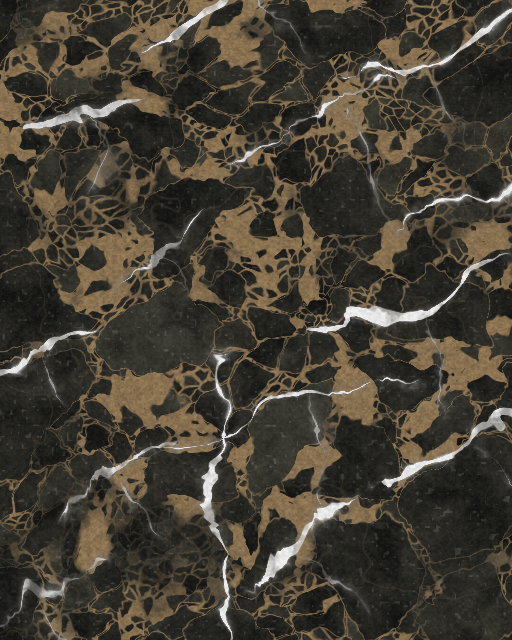
A Shadertoy shader for this texture:

```glsl
// Dark brecciated marble: black stone fragments in a tan matrix, crossed by white veins.

const vec3 STONE_DARK = vec3(0.098, 0.098, 0.090);
const vec3 STONE_LIGHT = vec3(0.220, 0.217, 0.185);
const vec3 MATRIX_DIM = vec3(0.34, 0.30, 0.235);
const vec3 MATRIX_TAN = vec3(0.54, 0.445, 0.315);
const vec3 CALCITE_GREY = vec3(0.50, 0.49, 0.47);
const vec3 CALCITE_WHITE = vec3(0.91, 0.91, 0.91);

float hash(vec2 p) {
    return fract(sin(dot(p, vec2(127.1, 311.7))) * 43758.5453);
}

vec2 hash2(vec2 p) {
    return vec2(hash(p), hash(p + 37.3));
}

float noise(vec2 p) {
    vec2 i = floor(p), f = fract(p);
    f = f * f * (3.0 - 2.0 * f);
    return mix(mix(hash(i), hash(i + vec2(1, 0)), f.x),
               mix(hash(i + vec2(0, 1)), hash(i + vec2(1, 1)), f.x), f.y);
}

float fbm(vec2 p) {
    float sum = 0.0, amp = 0.53;
    for (int i = 0; i < 4; i++) {
        sum += amp * noise(p);
        p = mat2(1.6, 1.2, -1.2, 1.6) * p + 5.7;
        amp *= 0.5;
    }
    return sum;
}

vec2 warp(vec2 p, float scale, float amount) {
    return p + amount * (vec2(noise(p * scale), noise(p * scale + 71.0)) - 0.5);
}

float smoothMin(float a, float b, float k) {
    float h = max(k - abs(a - b), 0.0) / k;
    return min(a, b) - 0.25 * h * h * k;
}

// Voronoi cells with rounded corners: x = distance to the border, y = cell hash.
vec2 fragments(vec2 p, float rounding) {
    vec2 base = floor(p), f = fract(p), nearest = vec2(0), home = vec2(0);
    float best = 9.0;
    for (int y = -1; y <= 1; y++)
    for (int x = -1; x <= 1; x++) {
        vec2 cell = vec2(x, y);
        vec2 r = cell + hash2(base + cell) - f;
        if (dot(r, r) < best) { best = dot(r, r); nearest = r; home = cell; }
    }
    float border = 2.0;
    for (int y = -2; y <= 2; y++)
    for (int x = -2; x <= 2; x++) {
        vec2 cell = home + vec2(x, y);
        vec2 r = cell + hash2(base + cell) - f, d = r - nearest;
        if (dot(d, d) > 1e-4)
            border = smoothMin(border, dot(0.5 * (r + nearest), normalize(d)), rounding);
    }
    return vec2(border, hash(base + home + 91.7));
}

// Signed distance to a tapered vein of uneven thickness.
float vein(vec2 p, vec2 a, vec2 b, float width) {
    vec2 ab = b - a;
    float t = clamp(dot(p - a, ab) / dot(ab, ab), 0.0, 1.0);
    float taper = sqrt(4.0 * t * (1.0 - t));
    return length(p - a - ab * t) - width * taper * (0.1 + 1.4 * noise(p * 32.0));
}

// Vein coverage: solid core plus a patchy soft halo.
float veinInk(float d, float px, float patchy) {
    return max(smoothstep(px, -px - 0.001, d) * (0.65 + 0.4 * patchy),
               0.62 * patchy * exp(-max(d, 0.0) * 190.0));
}

void mainImage(out vec4 fragColor, in vec2 fragCoord) {
    vec2 p = fragCoord / iResolution.y;
    float px = 0.8 / iResolution.y;

    // Ragged coordinates, stretched along the rising diagonal
    vec2 q = warp(warp(warp(p, 9.0, 0.040), 42.0, 0.013), 130.0, 0.0055);
    vec2 s = mat2(0.87, -0.5, 0.5, 0.87) * q;
    s.x *= 0.78;

    // Three nested fragment sizes; each fills the crushed zones of the one above
    float open = smoothstep(0.56, 0.72, fbm(q * 13.0 + 3.0));
    vec2 big = fragments(s * 7.6, 0.07);
    vec2 mid = fragments(s * 23.0 + 11.0, 0.08);
    vec2 fine = fragments(s * 66.0 + 23.0, 0.10);
    float rim = 0.0013;
    float dBig = (big.x - 0.015 - 0.13 * noise(q * 14.0) - 0.08 * open) / 7.6;
    if (big.y < 0.42) dBig = -1.0;
    float dMid = (mid.x - 0.03 - 0.06 * noise(q * 30.0) - 0.16 * open) / 23.0;
    if (mid.y < 0.40) dMid = -1.0;
    dMid = min(dMid, -dBig - rim);
    float dFine = (fine.x - 0.03 - 0.15 * noise(q * 24.0) - 0.42 * open) / 66.0;
    if (fine.y < 0.12) dFine = -1.0;
    dFine = min(dFine, min(-dBig, -dMid) - rim);
    float stone = smoothstep(-px, px, max(dBig, max(dMid, dFine)));

    // Stone: a tone per fragment, clouds, grain and pale specks
    float id = dBig > 0.0 ? big.y : (dMid > 0.0 ? mid.y : fine.y);
    float grain = 0.5 * (noise(p * 420.0) + noise(p * 210.0 + 9.0)) - 0.5;
    float tone = fract(id * 17.0);
    float shade = 0.65 * tone * tone + 1.3 * (fbm(q * 26.0) - 0.36) + 0.75 * grain;
    vec3 stoneColor = mix(STONE_DARK, STONE_LIGHT, clamp(shade, -0.2, 1.3));
    stoneColor += 0.10 * smoothstep(0.80, 0.95, noise(p * 170.0 + 50.0));

    // Matrix: tan where thick, dim and partly dissolved elsewhere
    float warmth = smoothstep(0.22, 0.52, fbm(q * 18.0 + 40.0) + 0.25 * open);
    vec3 matrix = mix(MATRIX_DIM, MATRIX_TAN, warmth) * (1.0 + 0.35 * grain);
    float dissolved = 0.75 * smoothstep(0.50, 0.68, fbm(p * 6.0 + 20.0)) * (1.0 - open);
    vec3 color = mix(mix(matrix, stoneColor, dissolved), stoneColor, stone);

    // Faint hairlines through the stone
    float hair = smoothstep(0.010, 0.0, abs(fbm(p * 6.0 + 60.0) - 0.5));
    color = mix(color, MATRIX_DIM, 0.30 * hair);

    // White veins rising to the right, each with a thin side branch
    vec2 v = warp(warp(warp(p, 9.0, 0.07), 32.0, 0.024), 110.0, 0.007);
    float patchy = smoothstep(0.32, 0.68, fbm(p * 36.0 + 8.0));
    float ink = 0.0;
    for (int i = 0; i < 13; i++) {
        float n = float(i);
        vec2 h = hash2(vec2(n, 4.0));
        float angle = 0.28 + 0.50 * h.x;
        vec2 a = vec2(0.8 * fract(n * 0.618 + 0.05) - 0.15, (n + 0.1) / 13.0);
        vec2 span = (0.18 + 0.24 * h.y) * vec2(cos(angle), sin(angle));
        float width = 0.004 + 0.009 * pow(hash(vec2(n, 8.0)), 2.0);
        vec2 fork = a + span * 0.55, side = 0.5 * span.yx * vec2(1, -1);
        float strength = 0.7 + 0.4 * hash(vec2(n, 15.0));
        ink = max(ink, strength * veinInk(vein(v, a, a + span, width), px, patchy));
        ink = max(ink, 0.6 * veinInk(vein(v, fork, fork + side, 0.003), px, patchy));
    }
    ink = max(ink, veinInk(vein(v, vec2(0.34, -0.1), vec2(0.33, 0.44), 0.006), px, patchy));
    vec3 calcite = mix(CALCITE_GREY, CALCITE_WHITE, smoothstep(0.35, 0.8, ink));
    color = mix(color, calcite * (1.0 + 0.15 * grain), clamp(ink * 1.15, 0.0, 1.0));

    fragColor = vec4(color, 1.0);
}
```
